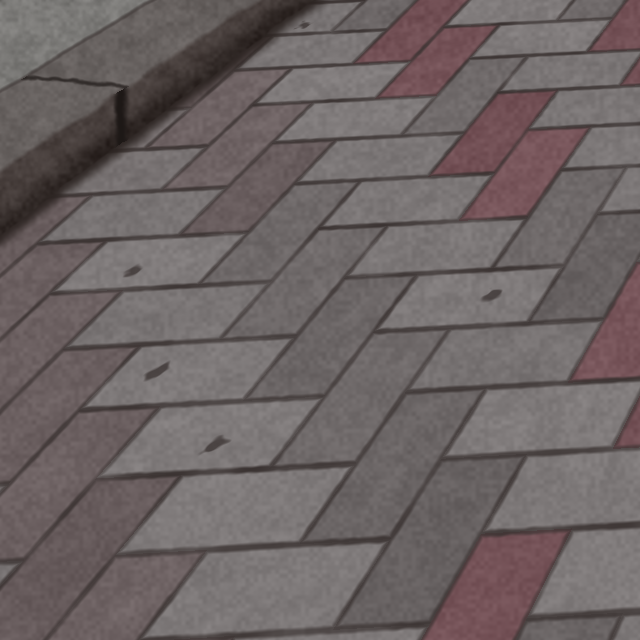
Reproduce this texture procedurally as a Shadertoy shader.

```glsl
// Herringbone brick paving seen at a slant, with a worn stone curb in the upper left corner.

const vec3 PALE_BRICK = vec3(0.487, 0.468, 0.468);
const vec3 GREY_BRICK = vec3(0.422, 0.400, 0.400);
const vec3 WARM_BRICK = vec3(0.418, 0.372, 0.375);
const vec3 RED_BRICK  = vec3(0.460, 0.325, 0.345);
const vec3 JOINT      = vec3(0.225, 0.195, 0.190);
const vec3 CURB_TOP   = vec3(0.400, 0.378, 0.370);
const vec3 CURB_FACE  = vec3(0.285, 0.250, 0.240);
const vec3 GRIME      = vec3(0.165, 0.135, 0.125);
const vec3 SIDEWALK   = vec3(0.475, 0.470, 0.460);

float hash(vec2 p) {
    vec3 q = fract(vec3(p.xyx) * 0.1031);
    q += dot(q, q.yzx + 33.33);
    return fract((q.x + q.y) * q.z);
}

float noise(vec2 p) {
    vec2 i = floor(p), f = fract(p);
    f = f * f * (3.0 - 2.0 * f);
    return mix(mix(hash(i), hash(i + vec2(1, 0)), f.x),
               mix(hash(i + vec2(0, 1)), hash(i + vec2(1, 1)), f.x), f.y);
}

float fbm(vec2 p) {
    float sum = 0.0, gain = 0.5;
    for (int i = 0; i < 4; i++) {
        sum += gain * noise(p);
        p = p * 2.1 + 17.0;
        gain *= 0.5;
    }
    return sum / 0.9375;
}

// Canvas position (y down) to ground position, one unit per brick width.
vec2 toGround(vec2 p) {
    mat3 groundToCanvas = mat3(0.09651, -0.00473, 0.00104,
                              -0.08243, 0.05450, -0.04177,
                               0.39453, 0.16406, 1.0);
    vec3 g = inverse(groundToCanvas) * vec3(p, 1.0);
    return g.xy / g.z;
}

// Brick tone: pale when laid across, grey, warm or red when laid lengthwise.
vec3 brickColor(vec2 origin, bool across, float row, float chain) {
    float zone = row + 12.0 * chain;
    vec3 color = GREY_BRICK;
    if (across) color = mix(PALE_BRICK, WARM_BRICK, 0.45 * smoothstep(-8.0, -14.0, zone + row));
    else if (zone < -9.5) color = WARM_BRICK;
    else if (zone > -3.5 && abs(mod(row, 3.5) - 1.75) < 1.0) color = RED_BRICK;
    return color + 0.035 * (hash(origin + 40.0) - 0.5);
}

vec3 paving(vec2 g, vec2 blur, vec2 p) {
    // Each row repeats two across cells, then two lengthwise cells, shifted one per row.
    vec2 cell = floor(g);
    float phase = mod(cell.x - cell.y - 1.0, 4.0);
    bool across = phase < 1.5;
    vec2 size = across ? vec2(2, 1) : vec2(1, 2);
    vec2 origin = cell - (across ? vec2(phase, 0) : vec2(0, phase < 2.5 ? 1.0 : 0.0));
    float row = across ? origin.y : origin.y + 1.0;
    float chain = floor((origin.x - row - 1.0) / 4.0 + 0.01);
    vec3 color = brickColor(origin, across, row, chain);

    // Mottling and an occasional dark stain.
    color += 0.06 * (fbm(g * 3.5) - 0.5) + 0.055 * (noise(p * 150.0) - 0.5);
    vec2 local = g - origin;
    vec2 center = size * (0.25 + 0.5 * vec2(hash(origin + 7.0), hash(origin + 19.0)));
    float stain = length(local - center) + 0.12 * (noise(g * 12.0) - 0.5);
    float stained = step(0.88, hash(origin + 61.0));
    color = mix(color, JOINT, 0.75 * stained * (1.0 - smoothstep(0.06, 0.14, stain)));

    // Uneven sand joints, darkest along the rows.
    vec2 edge = min(local, size - local) + 0.018 * (noise(g * 9.0) - 0.5);
    vec2 gap = 1.0 - smoothstep(vec2(0.008, 0.014), vec2(0.045, 0.055) + blur, edge);
    float wear = 0.55 + 0.45 * noise(g * 2.3 + 5.0);
    return mix(color, JOINT, wear * max(0.85 * gap.x, gap.y));
}

float line(float d, float halfWidth, float blur) {
    return 1.0 - smoothstep(halfWidth - blur, halfWidth + blur, abs(d));
}

vec3 curb(vec3 ground, vec2 p, float blur) {
    float rough = 0.012 * (fbm(p * 28.0) - 0.5);
    float base  = p.y - (0.367 - 0.752 * p.x) + rough;
    float crest = p.y - (0.268 - 0.665 * p.x) + rough;
    float inner = p.y - (0.143 - 0.600 * p.x) + 0.5 * rough;
    float grain = 0.10 * (fbm(p * 45.0) - 0.5) + 0.05 * (noise(p * 160.0) - 0.5);

    // Dirt gathered at the foot, then face, top and sidewalk.
    vec3 color = mix(ground, GRIME, 0.9 * (1.0 - smoothstep(0.0, 0.030, base)));
    vec3 face = mix(CURB_FACE, GRIME, smoothstep(-0.055, -0.005, base)) + grain;
    color = mix(color, face, 1.0 - smoothstep(-blur, blur, base));
    color = mix(color, CURB_TOP + grain, 1.0 - smoothstep(-0.006, 0.006, crest));
    color = mix(color, SIDEWALK + 1.3 * grain, 1.0 - smoothstep(-blur, blur, inner));
    color = mix(color, JOINT, 0.55 * line(inner, 0.003, blur));

    // Joint between curb stones: across the top and down the face.
    float topJoint = line(p.y - 0.115 - 0.11 * p.x + rough, 0.003, blur);
    topJoint *= step(0.0, inner) * step(crest, 0.0);
    float faceJoint = line(p.x - 0.190 + rough, 0.007, 2.0 * blur);
    faceJoint *= step(0.0, crest) * step(base, 0.0);
    return mix(color, GRIME * 0.7, max(0.7 * topJoint, faceJoint));
}

void mainImage(out vec4 fragColor, in vec2 fragCoord) {
    vec2 p = fragCoord / iResolution.xy;
    p.y = 1.0 - p.y;
    vec2 ground = toGround(p);
    vec3 color = paving(ground, fwidth(ground), p);
    color = curb(color, p, 0.001 + 1.0 / iResolution.y);
    fragColor = vec4(clamp(color, 0.0, 1.0), 1.0);
}
```
